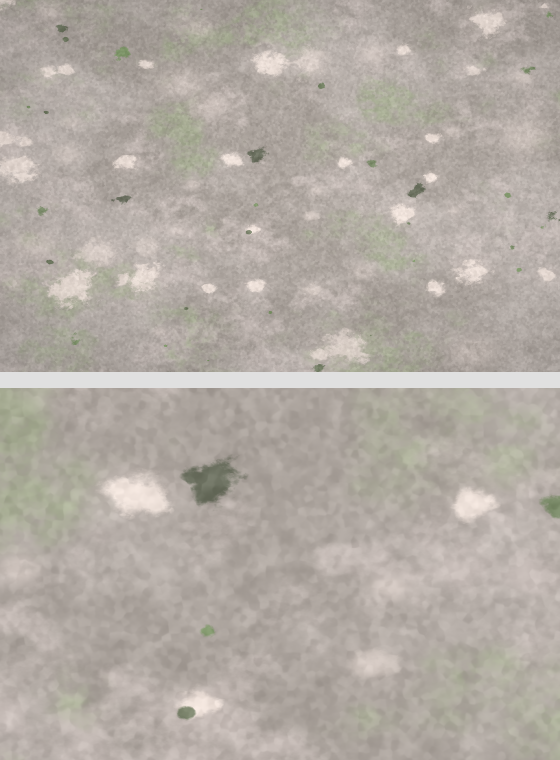
Top, the full canvas; bottom, a detail of the centre.
Reproduce this texture procedurally as a WebGL 1 fragment shader.

```glsl
precision highp float;
// Dry grazed ground seen from the air: mottled grey-beige soil with faint green,
// pale sandy patches, a few small shrubs and fine grain. Soil comes from layered
// smooth cellular noise; patches and shrubs are jittered, rough-edged ellipses.

uniform vec2 u_resolution;

vec2 hash2(vec2 p) {
  vec3 q = fract(p.xyx * vec3(0.1031, 0.1030, 0.0973));
  q += dot(q, q.yzx + 33.33);
  return fract((q.xx + q.yz) * q.zy);
}

// Cellular noise: random cell values blended by distance to jittered centres
float cellNoise(vec2 p) {
  vec2 cell = floor(p);
  vec2 sum = vec2(0.0);
  for (int j = -1; j <= 1; j++) {
    for (int i = -1; i <= 1; i++) {
      vec2 id = cell + vec2(float(i), float(j));
      vec2 rnd = hash2(id + 71.0);
      vec2 away = id + rnd - p;
      float weight = exp(-6.0 * dot(away, away));
      sum += weight * vec2(fract(rnd.x * 17.3 + rnd.y * 29.7), 1.0);
    }
  }
  return sum.x / sum.y;
}

float layered(vec2 p) {
  float total = 0.0;
  float gain = 0.5;
  for (int k = 0; k < 5; k++) {
    total += gain * cellNoise(p);
    p = mat2(1.6, 1.2, -1.2, 1.6) * p + 13.7;
    gain *= 0.58;
  }
  return total / 1.11;
}

// Sandy patches: x = bright core, y = faint surrounding halo
vec2 sandPatches(vec2 p, float rough) {
  vec2 cover = vec2(0.0);
  vec2 cell = floor(p / 0.15);
  for (int j = -1; j <= 1; j++) {
    for (int i = -1; i <= 1; i++) {
      vec2 id = cell + vec2(float(i), float(j));
      vec2 size = hash2(id + 211.0);
      vec2 kind = hash2(id + 347.0);
      vec2 away = p - (id + 0.1 + 0.8 * hash2(id + 19.0)) * 0.15;
      float radius = mix(0.018, 0.062, size.x * size.x);
      float d = length(away / (radius * vec2(1.0, 0.55 + 0.2 * size.y)));
      float present = step(kind.x, 0.72);
      float strength = mix(0.25, 1.0, smoothstep(0.2, 0.7, kind.y));
      float core = 1.0 - smoothstep(0.5, 1.15, d + (rough - 0.5) * 2.6);
      float halo = exp(-0.55 * d * d) * smoothstep(0.3, 0.65, rough + 0.1);
      cover = max(cover, present * vec2(core * strength, halo));
    }
  }
  return cover;
}

// Shrubs: x = coverage, y = how dark the shrub is
vec2 shrubs(vec2 p, float rough) {
  vec2 found = vec2(0.0);
  vec2 cell = floor(p / 0.1);
  for (int j = -1; j <= 1; j++) {
    for (int i = -1; i <= 1; i++) {
      vec2 id = cell + vec2(float(i), float(j));
      vec2 kind = hash2(id + 503.0);
      vec2 away = p - (id + hash2(id + 89.0)) * 0.1;
      float radius = mix(0.004, 0.02, kind.y * kind.y);
      float d = length(away / (radius * vec2(1.0, 0.75)));
      float cover = 1.0 - smoothstep(0.5, 1.2, d + (rough - 0.5) * 3.0);
      cover *= step(kind.x, 0.2);
      if (cover > found.x) found = vec2(cover, fract(kind.x * 31.0));
    }
  }
  return found;
}

void main() {
  vec2 p = gl_FragCoord.xy / u_resolution.y;
  vec2 centred = gl_FragCoord.xy / u_resolution - 0.5;
  vec2 ground = p * vec2(1.0, 1.4);

  float broad = layered(ground * 3.0 + 5.0);
  float blotch = layered(ground * 9.0 + 40.0);
  float rough = layered(ground * 34.0 + 90.0);
  float grain = cellNoise(p * 170.0) + 0.6 * cellNoise(p * 85.0 + 31.0) - 0.8;

  // Soil, pale dusty areas and thin grass
  vec3 color = mix(vec3(0.645, 0.615, 0.59), vec3(0.72, 0.69, 0.67),
                   smoothstep(0.3, 0.7, broad));
  float dust = smoothstep(0.48, 0.74, blotch * 0.7 + rough * 0.3);
  color = mix(color, vec3(0.79, 0.745, 0.73), 0.6 * dust);
  float grass = smoothstep(0.48, 0.7, layered(ground * 4.5 + 160.0));
  grass *= smoothstep(0.28, 0.65, rough * 0.6 + (1.0 - blotch) * 0.4);
  color = mix(color, vec3(0.615, 0.66, 0.53), 0.7 * grass);

  // Sand and shrubs
  vec2 sand = sandPatches(p, rough * 0.75 + blotch * 0.25);
  color = mix(color, vec3(0.79, 0.745, 0.725), 0.55 * sand.y);
  color = mix(color, vec3(0.93, 0.88, 0.85), 0.9 * sand.x);
  vec2 shrub = shrubs(p, rough);
  vec3 leaf = mix(vec3(0.46, 0.60, 0.36), vec3(0.33, 0.36, 0.29), shrub.y);
  color = mix(color, leaf, 0.75 * shrub.x);

  // Fine grain and lens falloff, stronger at the left
  color += 0.07 * grain + 0.06 * (rough - 0.5);
  color *= 1.04 - 0.26 * dot(centred, centred) + 0.04 * centred.x;
  gl_FragColor = vec4(color, 1.0);
}
```
